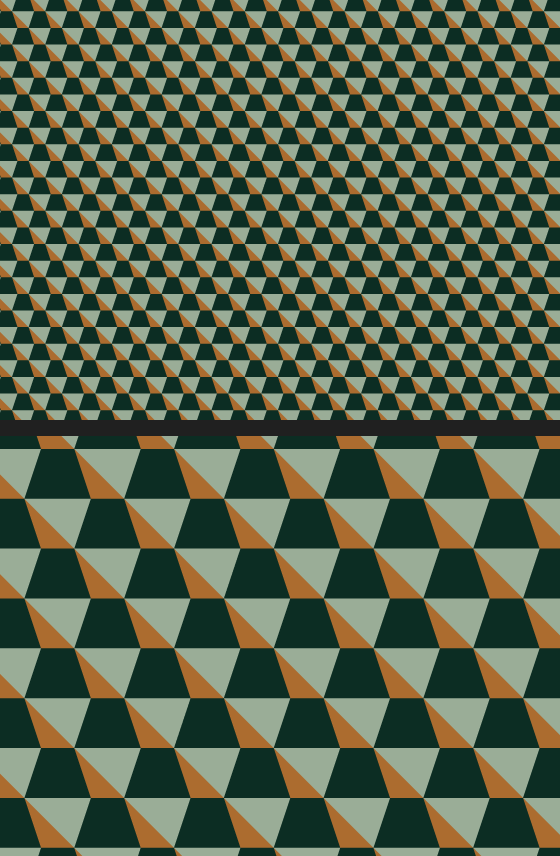
Top: the whole. Bottom: its middle third, enlarged.
Give the GLSL for this pattern, as a Shadertoy shader.

```glsl
// Rows of interlocking trapezoids, each row shifted by half a repeat.
// Upright ones are dark; inverted ones are cut by a diagonal into a pale
// and an orange triangle. Edges are smoothed by averaging a sample grid.

const float ROWS = 25.27;                 // rows per canvas height
const vec2 ORIGIN = vec2(1.387, 0.682);   // top centre of one inverted trapezoid
const float REPEAT = 2.0;                 // repeat width, in row heights
const int GRID = 4;                       // samples per pixel side

const vec3 DARK_GREEN = vec3(0.046, 0.176, 0.136);
const vec3 PALE_SAGE = vec3(0.602, 0.678, 0.594);
const vec3 ORANGE = vec3(0.675, 0.422, 0.185);

// Canvas position to row heights, measured from the top left.
vec2 toRows(vec2 pixel, vec2 canvas) {
    return vec2(pixel.x, canvas.y - pixel.y) / canvas.y * ROWS;
}

// Position in a staggered cell: x from -1 to 1, y from 0 (top) to 1.
vec2 staggeredCell(vec2 p, float width) {
    float row = floor(p.y);
    float x = mod(p.x - row * 0.5 * width + 0.5 * width, width) - 0.5 * width;
    return vec2(x, p.y - row);
}

// Flat colour of one cell.
vec3 cellColor(vec2 c) {
    float halfWidth = (2.0 - c.y) / 3.0;
    if (abs(c.x) > halfWidth) return DARK_GREEN;
    // The diagonal runs from the top left to the bottom right corner.
    return c.x + 2.0 / 3.0 > c.y ? PALE_SAGE : ORANGE;
}

void mainImage(out vec4 fragColor, in vec2 fragCoord) {
    vec3 sum = vec3(0.0);
    for (int j = 0; j < GRID; j++) {
        for (int i = 0; i < GRID; i++) {
            vec2 offset = (vec2(i, j) + 0.5) / float(GRID) - 0.5;
            vec2 p = toRows(fragCoord + offset, iResolution.xy) - ORIGIN;
            sum += cellColor(staggeredCell(p, REPEAT));
        }
    }
    fragColor = vec4(sum / float(GRID * GRID), 1.0);
}
```
